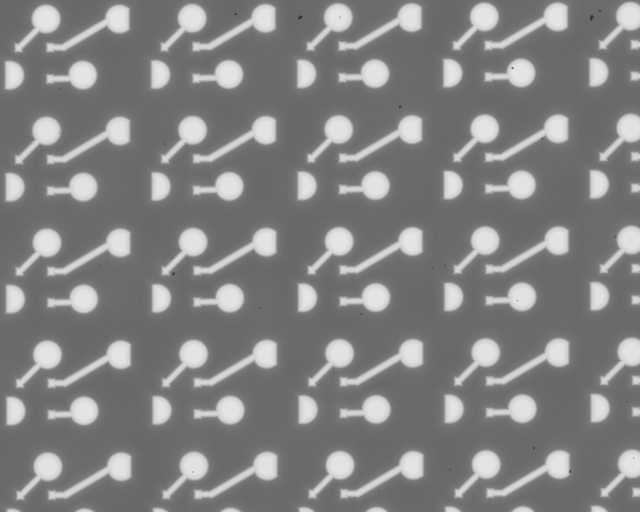
Give the GLSL for this pattern, as a Shadertoy shader.

```glsl
// Lengths are in design units; the canvas is VIEW_WIDTH units across, y down.
const float VIEW_WIDTH = 768.0;
const vec2 ORIGIN = vec2(55.3, 22.8);     // round pad of the first cell
const vec2 COLUMN_STEP = vec2(175.3, -0.85);
const vec2 ROW_STEP = vec2(0.55, 134.3);
const vec2 CELL_MARGIN = vec2(0.354, 0.246);
const float PAD_RADIUS = 16.8;
const float TRACE_HALF = 3.4;
const float EDGE_SOFTNESS = 2.3;
const float FIELD_GREY = 0.415;
const float RIM_GREY = 0.82;
const float METAL_GREY = 0.89;
const float HALO_STRENGTH = 0.1;
const float HALO_REACH = 4.5;
const float GRAIN = 0.012;
const float MOTTLE = 0.018;
const int SPECK_COUNT = 30;
const float SPECK_GREY = 0.2;

float hash(vec2 p) {
    return fract(sin(dot(p, vec2(12.9898, 78.233))) * 43758.5453);
}

float noise(vec2 p) {
    vec2 i = floor(p), f = fract(p);
    f = f * f * (3.0 - 2.0 * f);
    return mix(mix(hash(i), hash(i + vec2(1, 0)), f.x),
               mix(hash(i + vec2(0, 1)), hash(i + vec2(1, 1)), f.x), f.y);
}

float disc(vec2 p, vec2 centre) {
    return length(p - centre) - PAD_RADIUS;
}

float trace(vec2 p, vec2 a, vec2 b, float halfWidth) {
    vec2 ap = p - a, ab = b - a;
    float t = clamp(dot(ap, ab) / dot(ab, ab), 0.0, 1.0);
    return length(ap - ab * t) - halfWidth;
}

float box(vec2 p, vec2 centre, vec2 halfSize) {
    vec2 q = abs(p - centre) - halfSize;
    return length(max(q, 0.0)) + min(max(q.x, q.y), 0.0);
}

// Signed distance to the metal of one cell, round pad at the origin
float cellMetal(vec2 p) {
    // Round pad with a diagonal trace
    float d = disc(p, vec2(0));
    d = min(d, trace(p, vec2(-32.5, 34.5), vec2(0, 2), TRACE_HALF));
    d = min(d, box(p, vec2(-33, 34.5), vec2(4, 4.5)));

    // Pad cut on the right, with a bent trace
    vec2 bend = vec2(21, 34);
    d = min(d, max(disc(p, vec2(88, 0)), p.x - 99.6));
    d = min(d, trace(p, bend, vec2(76, 1.5), TRACE_HALF + 0.5));
    d = min(d, trace(p, vec2(5, 34.2), bend, TRACE_HALF));
    d = min(d, box(p, vec2(5, 34.2), vec2(4, 4.8)));

    // Round pad with a level trace
    d = min(d, disc(p, vec2(44, 67.3)));
    d = min(d, trace(p, vec2(5, 72), vec2(34, 71.2), TRACE_HALF));
    d = min(d, box(p, vec2(5, 72), vec2(4, 4.8)));

    // Pad cut on the left
    return min(d, max(disc(p, vec2(-43.6, 67.5)), -48.8 - p.x));
}

// Coverage of scattered dust, mostly tiny with a few ragged flakes
float dust(vec2 p, vec2 view) {
    float cover = 0.0;
    for (int i = 0; i < SPECK_COUNT; i++) {
        float id = float(i) + 1.0;
        vec2 centre = view * vec2(hash(vec2(id, 1.7)), hash(vec2(id, 5.3)));
        float size = hash(vec2(id, 9.1));
        float radius = mix(0.9, 5.5, pow(size, 7.0));
        float angle = 6.2832 * hash(vec2(id, 3.9));
        vec2 axis = vec2(cos(angle), sin(angle));
        vec2 q = p - centre;
        q = vec2(dot(q, axis), 1.5 * dot(q, vec2(-axis.y, axis.x)));
        float d = length(q) - radius * (0.5 + noise(p * 0.4 + id));
        float strength = mix(0.35, 1.0, size);
        cover = max(cover, strength * (1.0 - smoothstep(-1.0, 1.3, d)));
    }
    return cover;
}

void mainImage(out vec4 fragColor, in vec2 fragCoord) {
    float unitsPerPixel = VIEW_WIDTH / iResolution.x;
    vec2 view = iResolution.xy * unitsPerPixel;
    vec2 p = vec2(fragCoord.x, iResolution.y - fragCoord.y) * unitsPerPixel;

    // Slightly skewed lattice
    mat2 lattice = mat2(COLUMN_STEP, ROW_STEP);
    vec2 cell = floor(inverse(lattice) * (p - ORIGIN) + CELL_MARGIN);
    float d = cellMetal(p - ORIGIN - lattice * cell);

    // Defocused metal on a mottled field, with a faint halo
    float soft = max(EDGE_SOFTNESS, unitsPerPixel);
    float cover = 1.0 - smoothstep(-soft, soft, d);
    float metal = mix(METAL_GREY, RIM_GREY, smoothstep(-8.0, -1.0, d));
    metal += 0.012 * (hash(cell + 0.5) - 0.5);
    float field = FIELD_GREY + MOTTLE * (noise(p / 45.0) - 0.5);
    field += HALO_STRENGTH * exp(-max(d, 0.0) / HALO_REACH);
    float grey = mix(field, metal, cover);

    // Dust and grain
    grey = mix(grey, SPECK_GREY, dust(p, view));
    grey += GRAIN * (noise(p * 0.7) - 0.5);
    fragColor = vec4(vec3(grey), 1.0);
}
```
